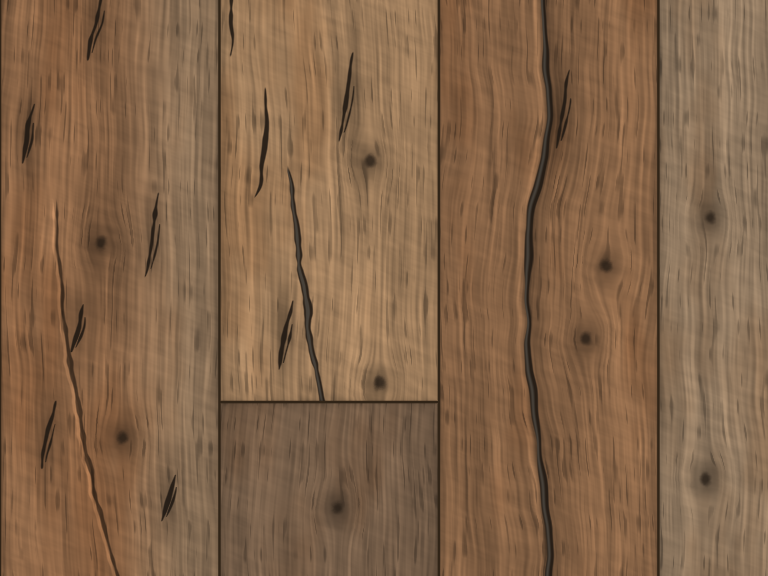
Give the GLSL for this texture, as a WebGL 1 fragment shader.

```glsl
precision highp float;
uniform vec2 u_resolution;

float hash(vec2 p) {
  return fract(sin(dot(p, vec2(127.1, 311.7))) * 43758.5453);
}

float noise(vec2 p) {
  vec2 i = floor(p), f = fract(p);
  f = f * f * (3.0 - 2.0 * f);
  return mix(mix(hash(i), hash(i + vec2(1, 0)), f.x),
             mix(hash(i + vec2(0, 1)), hash(i + vec2(1, 1)), f.x), f.y);
}

float fbm(vec2 p) {
  float sum = 0.0, amp = 0.5;
  for (int i = 0; i < 4; i++) {
    sum += amp * noise(p);
    p = p * 2.03 + 7.3;
    amp *= 0.5;
  }
  return sum;
}

// Tapered, ragged split running down from a to b
float crack(vec2 p, vec2 a, vec2 b, float bend, float width) {
  float px = 1.0 / u_resolution.y;
  float t = clamp((a.y - p.y) / (a.y - b.y), 0.0, 1.0);
  float x = mix(a.x, b.x, pow(t, bend)) + 0.007 * (noise(vec2(p.y * 28.0, a.x * 50.0)) - 0.5);
  float taper = 4.0 * t * (1.0 - t);
  float halfWidth = width * sqrt(taper) * (0.5 + noise(vec2(p.y * 70.0, a.y * 30.0)));
  float d = abs(p.x - x) - halfWidth;
  return (1.0 - smoothstep(-px, px, d)) * smoothstep(0.0, 0.12, taper);
}

// Course of the long fissure
float fissureX(float y) {
  return 0.917 + 0.036 * smoothstep(0.58, 0.8, y) - 0.008 * smoothstep(0.8, 1.0, y)
       + 0.038 * (1.0 - smoothstep(0.0, 0.45, y)) + 0.006 * (noise(vec2(y * 25.0, 3.0)) - 0.5);
}

void main() {
  vec2 p = gl_FragCoord.xy / u_resolution.y;
  float px = 1.0 / u_resolution.y;

  // Plank layout
  float plankW = 0.381, plankL = 2.2;
  float col = floor(p.x / plankW);
  float along = p.y - 0.302 - (mod(col, 3.0) - 1.0) * 1.1;
  float row = floor(along / plankL);
  vec2 local = vec2(p.x - col * plankW, along - row * plankL);
  float seed = hash(vec2(col, row) + 3.7) * 40.0;
  bool honeyPlank = col == 1.0 && row >= 0.0;
  bool fissurePlank = col == 2.0;

  // Base colour of each plank
  vec3 wood = vec3(0.55, 0.40, 0.28);
  if (col == 1.0) wood = honeyPlank ? vec3(0.62, 0.49, 0.36) : vec3(0.45, 0.36, 0.28);
  if (fissurePlank) wood = vec3(0.53, 0.39, 0.275);
  if (col > 2.5) wood = vec3(0.56, 0.47, 0.375);
  if (col < 0.5) wood = mix(wood, vec3(0.54, 0.44, 0.34), smoothstep(0.17, 0.34, local.x));

  // Grain flow, pushed aside by knots and the fissure
  vec2 q = p + vec2(0.07 * fbm(p * vec2(4.0, 1.8) + seed), 0.0);
  if (fissurePlank) q.x -= (fissureX(p.y) - 0.93) * exp(-abs(p.x - 0.93) * 7.0);
  float splits = 0.0, knots = 0.0, stain = 0.0;
  float splitCount = col < 0.5 ? 6.0 : (honeyPlank ? 3.0 : 1.0);
  for (int i = 0; i < 6; i++) {
    float k = float(i);
    vec2 c = vec2((col + 0.1 + 0.8 * hash(vec2(k, seed))) * plankW,
                  (k + 0.2 + 0.7 * hash(vec2(seed, k + 9.0))) / splitCount);
    if (k < splitCount) {
      float len = 0.04 + 0.05 * hash(vec2(k + 4.0, seed));
      vec2 lean = vec2(0.012, len);
      splits = max(splits, crack(p, c + lean, c - lean, 1.0, 0.0035));
      splits = max(splits, crack(p, c + vec2(0.013, 0.02), c - vec2(0.004, len * 0.8), 1.4, 0.002));
      stain += 0.5 * exp(-dot((p - c) * vec2(45.0, 12.0), (p - c) * vec2(45.0, 12.0)));
    }
    if (i < 2) {
      vec2 o = p - vec2((col + 0.2 + 0.6 * hash(vec2(seed, k + 21.0))) * plankW,
                        0.08 + 0.45 * k + 0.35 * hash(vec2(k + 31.0, seed)));
      float r = length(o * vec2(1.0, 0.8)) + 0.008 * (fbm(p * 70.0) - 0.5);
      q.x -= o.x * 0.7 * exp(-r * r * 700.0);
      knots = max(knots, 1.0 - smoothstep(0.003, 0.013, r));
      stain += 0.6 * exp(-r * r * 1600.0);
    }
  }

  // Fibres, growth lines and cross ripples
  float fine = noise(q * vec2(330.0, 14.0) + seed);
  float fibre = noise(q * vec2(170.0, 5.0) + seed);
  float lit = fibre - noise((q + vec2(0.003, 0.0)) * vec2(170.0, 5.0) + seed);
  float growth = noise(q * vec2(55.0, 1.6) + seed);
  float ripple = fbm(vec2(q.x * 22.0, p.y * 75.0 + q.x * 30.0) + seed);
  float broad = fbm(p * vec2(9.0, 3.0) + seed * 2.0);
  float shade = 1.0 + 0.16 * (fine - 0.5) + 0.13 * (fibre - 0.5) + 0.14 * lit
              + 0.16 * (growth - 0.5) + 0.17 * (ripple - 0.47) + 0.4 * (broad - 0.47);
  wood *= shade;
  wood = mix(wood, wood * vec3(0.74, 0.68, 0.62), smoothstep(0.5, 0.75, broad) * 0.6);
  float pores = smoothstep(0.72, 0.95, noise(q * vec2(240.0, 22.0) + seed + 5.0));
  wood *= 1.0 - 0.22 * pores;
  wood *= 1.0 - 0.5 * min(stain, 1.0);

  // Long cracks with grey filler
  float gap = 0.0, filler = 0.0;
  if (honeyPlank) {
    vec2 top = vec2(0.502, 0.715), foot = vec2(0.572, 0.22);
    gap = crack(p, top, foot, 1.25, 0.0055);
    filler = crack(p + vec2(0.001, 0.0), top, foot, 1.25, 0.0025);
    gap = max(gap, crack(p, vec2(0.463, 0.85), vec2(0.442, 0.655), 3.5, 0.004));
    gap = max(gap, crack(p, vec2(0.407, 1.1), vec2(0.4, 0.9), 1.0, 0.003));
  }
  if (fissurePlank) {
    float e = p.x - fissureX(p.y);
    float w = 0.003 + 0.005 * noise(vec2(p.y * 18.0, 8.0));
    gap = 1.0 - smoothstep(w - px, w + px, abs(e));
    filler = 1.0 - smoothstep(0.0, 0.5 * w + px, abs(e + 0.002));
    wood *= 1.0 - 0.35 * exp(-abs(e) * 55.0);
    wood *= 1.0 + 0.3 * exp(-pow((e + 0.014) * 180.0, 2.0));
  }
  if (col < 0.5) {
    vec2 top = vec2(0.09, 0.66), foot = vec2(0.215, -0.06);
    wood *= 1.0 - 0.5 * crack(p - vec2(0.006, 0.0), top, foot, 1.7, 0.004);
    wood *= 1.0 + 0.22 * crack(p, top, foot, 1.7, 0.004);
  }
  wood = mix(wood, vec3(0.13, 0.10, 0.075), max(gap, max(splits, knots * 0.75)) * 0.92);
  wood = mix(wood, vec3(0.34, 0.32, 0.29), filler * 0.65);

  // Seams between planks
  float edge = min(min(local.x, plankW - local.x), min(local.y, plankL - local.y));
  wood *= 1.0 - 0.2 * exp(-edge * 160.0);
  wood = mix(vec3(0.19, 0.14, 0.09), wood, smoothstep(0.0008, 0.0018 + px, edge));
  gl_FragColor = vec4(clamp(wood, 0.0, 1.0), 1.0);
}
```
